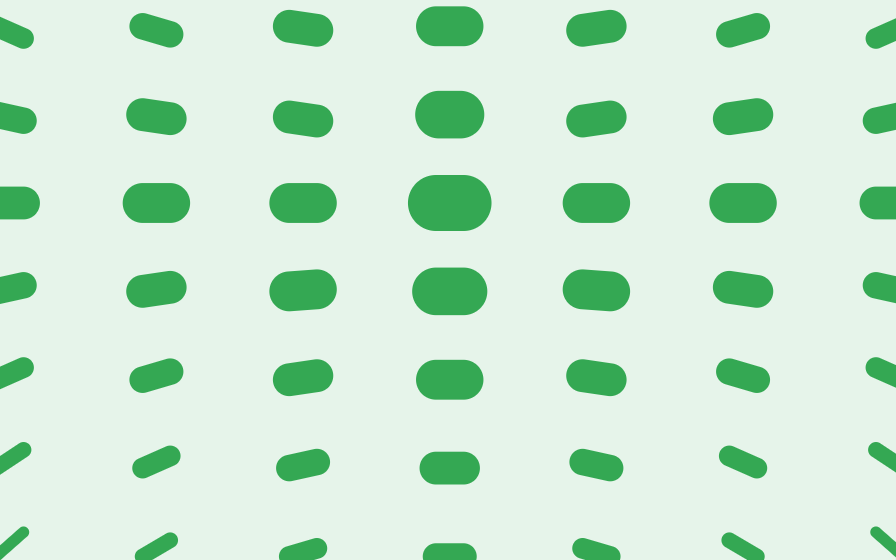
This pattern is drawn by a WebGL 2 fragment shader. Its source:

```glsl
#version 300 es
precision highp float;
// A grid of green capsules on pale mint, largest at a focal cell.
// Each cell is found by rounding; its capsule thins with step distance
// from the focus and tilts with the product of its column and row.
uniform vec2 u_resolution;
out vec4 fragColor;

// Distance to a capsule centred at the origin with end points +-halfAxis.
float capsule(vec2 p, vec2 halfAxis, float radius) {
    float t = clamp(dot(p, halfAxis) / dot(halfAxis, halfAxis), -1.0, 1.0);
    return length(p - halfAxis * t) - radius;
}

void main() {
    // Canvas height is one unit; the focus sits just right of the middle.
    vec2 focus = vec2(0.5 * u_resolution.x / u_resolution.y + 0.0031, 0.6375);
    vec2 p = gl_FragCoord.xy / u_resolution.y - focus;

    vec2 spacing = vec2(0.2619, 0.1578);
    vec2 cell = round(p / spacing);
    vec2 local = p - cell * spacing;
    local.x *= cell.x < 0.0 ? -1.0 : 1.0;

    // Beside the focus, two rows take the shape of the next column out.
    float column = abs(cell.x);
    float row = cell.y;
    float halfLength = 0.0246;
    if (column == 1.0 && (row == 0.0 || row == 1.0)) {
        column = 2.0;
        local.y += 0.0042 * row;
    } else if (column == 0.0 && row == 1.0) {
        halfLength = 0.0192;
    }

    // Tilt outward and pull the capsule towards the horizontal axis.
    float tilt = 0.00181 * column * row;
    local.y += tilt;

    float steps = column + abs(row);
    float radius = 0.05 - 0.00781 * steps + 0.000302 * steps * steps;
    float d = capsule(local, vec2(halfLength, tilt), radius);

    // Antialiased fill.
    float coverage = clamp(0.5 - d * u_resolution.y, 0.0, 1.0);
    vec3 color = mix(vec3(0.902, 0.957, 0.918), vec3(0.204, 0.659, 0.325), coverage);
    fragColor = vec4(color, 1.0);
}
```
